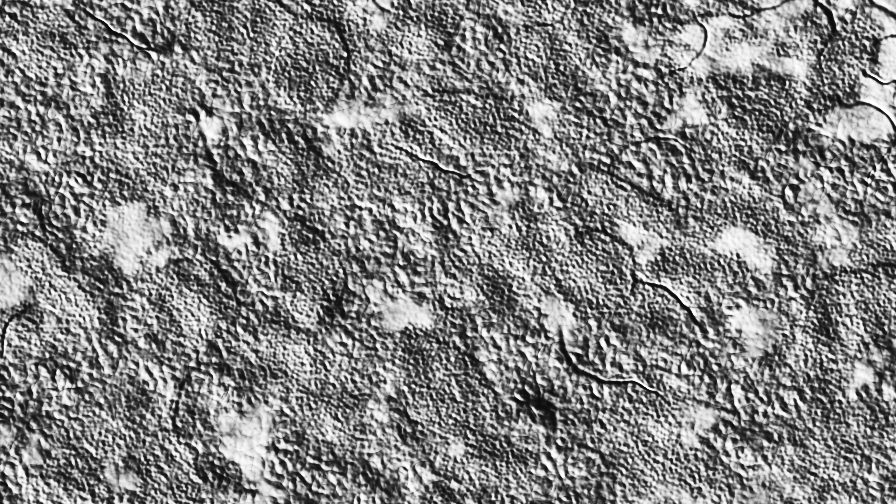
A WebGL 1 fragment shader for this texture:

```glsl
precision highp float;
// Grey embossed relief of a granular, cell-like surface, lit from the lower left.
// A height field of grains, raised oval bodies and creases is differenced along
// the light direction, shaded in its hollows and compressed into a grey tone.

uniform vec2 u_resolution;

#define FINE_SCALE 126.0     // grains per canvas height, smallest
#define MEDIUM_SCALE 76.0
#define COARSE_SCALE 30.0
#define BODY_CELL 0.27       // spacing of the oval bodies
#define BODY_SHARE 0.6       // share of cells that hold a body
#define BODY_HEIGHT 2.0
#define CREASE_DEPTH 2.6
#define BARE_GLOW 0.95       // extra light on the smooth bare patches
#define RELIEF 1.6
#define EMBOSS_STEP 0.00175  // half the distance between the two height samples
#define MID_TONE 0.53
#define TONE_RANGE 0.5

vec2 hash2(vec2 p) {
  vec3 q = fract(p.xyx * vec3(0.1031, 0.1030, 0.0973));
  q += dot(q, q.yzx + 33.33);
  return fract((q.xx + q.yz) * q.zy);
}

float cornerSlope(vec2 cell, vec2 offset) {
  return dot(hash2(cell + 71.0) * 2.0 - 1.0, offset);
}

float gradientNoise(vec2 p) {
  vec2 i = floor(p), f = p - i;
  vec2 w = f * f * f * (f * (f * 6.0 - 15.0) + 10.0);
  vec2 x = vec2(1.0, 0.0), y = vec2(0.0, 1.0);
  float low = mix(cornerSlope(i, f), cornerSlope(i + x, f - x), w.x);
  float high = mix(cornerSlope(i + y, f - y), cornerSlope(i + 1.0, f - 1.0), w.x);
  return mix(low, high, w.y);
}

vec2 rotate(vec2 p, float angle) {
  float c = cos(angle), s = sin(angle);
  return vec2(c * p.x - s * p.y, s * p.x + c * p.y);
}

vec2 warp(vec2 p, float scale, float amount) {
  return p + amount * vec2(gradientNoise(p * scale + 11.3), gradientNoise(p * scale + 47.9));
}

// Oval bodies on a jittered grid: x = inside mask, y = thin rim.
vec2 ovalBodies(vec2 p) {
  vec2 home = floor(p / BODY_CELL);
  vec2 found = vec2(0.0);
  for (int j = -1; j <= 1; j++) {
    for (int i = -1; i <= 1; i++) {
      vec2 cell = home + vec2(float(i), float(j));
      vec2 traits = hash2(cell + 19.0), shape = hash2(cell + 137.0);
      vec2 centre = (cell + 0.5 + 0.7 * (hash2(cell + 5.0) - 0.5)) * BODY_CELL;
      vec2 radii = vec2(mix(0.075, 0.135, shape.x), mix(0.04, 0.085, shape.y));
      vec2 local = rotate(p - centre, traits.y * 6.2832);
      float edge = (length(local / radii) - 1.0) * radii.y;
      float present = step(traits.x, BODY_SHARE);
      float rim = exp(-edge * edge / 0.00002);
      found = max(found, present * vec2(smoothstep(0.009, -0.009, edge), rim));
    }
  }
  return found;
}

// Thin grooves along the zero lines of a noise field.
float crease(vec2 p, float scale) {
  float line = gradientNoise(p * scale + 23.7) / (scale * 0.004);
  return exp(-line * line);
}

// Surface at p: x = height, y = light added or lost regardless of slope.
vec2 surface(vec2 p, float rough, float bare, float cracked, float folded) {
  vec2 bent = warp(warp(p, 9.0, 0.035), 26.0, 0.012);
  vec2 body = ovalBodies(bent);
  float coarseness = rough * (1.0 - 0.85 * body.x);
  float open = bare * (1.0 - body.x);

  float lumps = abs(gradientNoise(rotate(warp(p, 30.0, 0.012), 2.0) * COARSE_SCALE));
  float pebbles = abs(gradientNoise(rotate(p, 2.7) * COARSE_SCALE * 1.65));
  float grain = mix(1.9, 0.9, coarseness) * gradientNoise(rotate(p, 0.5) * FINE_SCALE);
  grain += mix(1.6, 1.9, coarseness) * gradientNoise(rotate(p, 1.1) * MEDIUM_SCALE);
  grain += mix(1.2, 6.0, coarseness) * lumps + mix(1.0, 3.2, coarseness) * pebbles;

  float grooves = cracked * crease(bent, 3.2) + folded * crease(bent, 7.5);
  grooves *= 1.0 - 0.8 * body.x;
  float swell = 7.0 * gradientNoise(rotate(p, 0.8) * 13.0);
  float height = grain * (1.0 - 0.6 * open) + swell + BODY_HEIGHT * body.x;
  height -= CREASE_DEPTH * grooves + 0.6 * body.y;
  float hollow = coarseness * (0.5 * exp(-lumps * 22.0) + 0.3 * exp(-pebbles * 22.0));
  float light = BARE_GLOW * open - 0.12 * body.x - hollow - 1.3 * grooves - 0.4 * body.y;
  return vec2(height, light);
}

void main() {
  vec2 uv = gl_FragCoord.xy / u_resolution;
  vec2 p = gl_FragCoord.xy / u_resolution.y;

  // Slow masks: coarse regions, ragged bare patches, cracks and the folded corner
  vec2 drift = warp(p, 12.0, 0.05);
  float border = smoothstep(0.75, 1.35, length(uv * 2.0 - 1.0));
  float corner = smoothstep(0.55, 0.1, length((uv - 1.0) * vec2(1.5, 1.0)));
  float rough = smoothstep(-0.32, 0.16, gradientNoise(drift * 5.0 + 3.1));
  float ragged = gradientNoise(p * 27.0 + 9.6);
  float patches = gradientNoise(drift * 8.0 + 61.4) + 0.35 * ragged;
  float bare = smoothstep(0.18, 0.42, patches + 0.14 * border + 0.12 * corner);
  float cracked = smoothstep(0.0, 0.22, gradientNoise(p * 2.7 + 83.2));
  float stain = 0.6 * gradientNoise(drift * 10.0 + 35.8) + 0.6 * ragged;
  stain += 0.35 * gradientNoise(drift * 4.0 + 52.1);

  // Emboss: slope of the relief toward the light
  vec2 toLight = normalize(vec2(-0.8, -0.6)) * EMBOSS_STEP;
  vec2 shadeSide = surface(p - toLight, rough, bare, cracked, corner);
  vec2 lightSide = surface(p + toLight, rough, bare, cracked, corner);
  float lit = RELIEF * (shadeSide.x - lightSide.x);
  lit += 0.5 * (shadeSide.y + lightSide.y) + stain;
  float tone = MID_TONE + TONE_RANGE * lit / sqrt(1.0 + lit * lit);
  gl_FragColor = vec4(vec3(clamp(tone, 0.0, 1.0)), 1.0);
}
```
